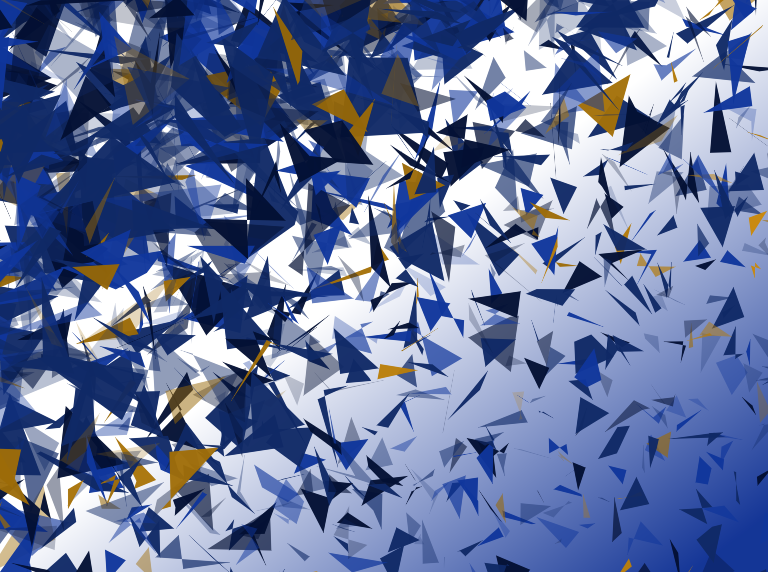
Give the GLSL for this background, as a Shadertoy shader.

```glsl
// Blue and gold shards scattering from the upper left over a white to blue gradient.

const float CELL = 0.15;  // grid spacing, in canvas heights
const int LAYERS = 20;

vec4 hash4(vec3 p) {
    vec4 q = fract(p.xyzx * vec4(0.1031, 0.1030, 0.0973, 0.1099));
    q += dot(q, q.wzxy + 33.33);
    return fract((q.xxyz + q.yzzw) * q.zywx);
}

// Random corner of a shard inside the unit disc
vec2 shardCorner(vec3 id, int i) {
    vec4 h = hash4(id + vec3(0.0, 0.0, float(i + 3)));
    float angle = 6.2832 * h.x;
    return mix(0.35, 1.0, h.y) * vec2(cos(angle), sin(angle));
}

// Signed distance to a polygon; crossing edges give darts and bow ties
float shardDistance(vec2 p, vec3 id, float radius, int corners) {
    float nearest = 1e3;
    float side = 1.0;
    vec2 a = radius * shardCorner(id, corners - 1);
    for (int i = 0; i < corners; i++) {
        vec2 b = radius * shardCorner(id, i);
        vec2 edge = a - b;
        vec2 w = p - b;
        vec2 away = w - edge * clamp(dot(w, edge) / max(dot(edge, edge), 1e-7), 0.0, 1.0);
        nearest = min(nearest, dot(away, away));
        bvec3 crossing = bvec3(p.y >= b.y, p.y < a.y, edge.x * w.y > edge.y * w.x);
        if (all(crossing) || !any(crossing)) side = -side;
        a = b;
    }
    return side * sqrt(nearest);
}

vec3 shardColor(vec4 h, float spread) {
    if (h.x < 0.1) return mix(vec3(0.58, 0.40, 0.03), vec3(0.80, 0.54, 0.04), spread * h.y);
    if (h.y < 0.24) return vec3(0.01, 0.06, 0.20);
    if (h.y < 0.74) return vec3(0.06, 0.16, 0.40);
    return vec3(0.06, 0.21, 0.61);
}

void mainImage(out vec4 fragColor, in vec2 fragCoord) {
    vec2 p = fragCoord / iResolution.y;
    float aspect = iResolution.x / iResolution.y;
    float pixel = 1.0 / iResolution.y;

    // Diagonal gradient, 0 at the upper left and 2 at the lower right
    float diagonal = p.x / aspect + 1.0 - p.y;
    float shade = clamp((diagonal - 0.97) / 0.93, 0.0, 1.0);
    vec3 color = mix(vec3(1.0), vec3(0.08, 0.21, 0.59), shade);

    // Layers of jittered cells, one shard per cell
    for (int layer = 0; layer < LAYERS; layer++) {
        vec2 shift = hash4(vec3(7.0, 3.0, float(layer))).xy;
        vec2 home = floor(p / CELL + shift);
        for (int k = 0; k < 9; k++) {
            vec2 cell = home + vec2(k % 3 - 1, k / 3 - 1);
            vec3 id = vec3(cell + 20.0, float(layer * 10 + 11));
            vec4 place = hash4(id);
            vec2 center = (cell + place.xy - shift) * CELL;

            // Shards get smaller and sparser along the diagonal
            float along = 1.1 * center.x / aspect + 0.9 * (1.0 - center.y);
            float spread = clamp((along - 0.5) / 0.95, 0.0, 1.0);
            float radius = mix(0.145, 0.054, spread) * mix(0.5, 1.0, place.z);
            vec2 local = p - center;
            if (place.w > mix(1.0, 0.5, spread) || length(local) > radius + pixel) continue;

            vec4 look = hash4(id + vec3(0.0, 0.0, 1.0));
            int corners = look.w < 0.7 ? 3 : 4;
            float d = shardDistance(local, id, radius, corners);
            float opacity = look.z < 0.5 ? 0.96 : mix(0.2, 0.75, 2.0 * look.z - 1.0);
            float cover = smoothstep(0.6 * pixel, -0.6 * pixel, d);
            color = mix(color, shardColor(look, spread), cover * opacity);
        }
    }
    fragColor = vec4(color, 1.0);
}
```
